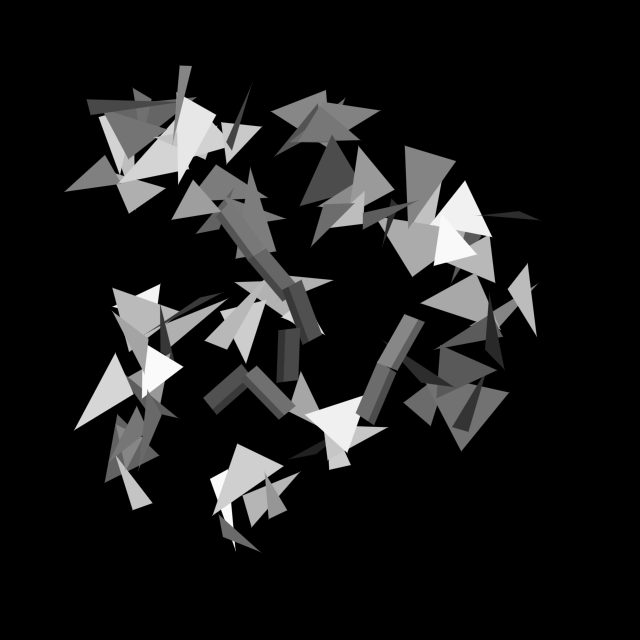
A WebGL 2 fragment shader for this background:

```glsl
#version 300 es
precision highp float;
// Grey paper-like shards drift in loose clumps over black, forming a broken ring.
// Each clump scatters hashed triangles on a golden-angle spiral; slender ones
// look edge-on and dark. Folded ribbons link the clumps near the centre.

uniform vec2 u_resolution;
out vec4 fragColor;

const int CLUMPS = 16;
const int SHARDS_PER_CLUMP = 5;
const int RIBBONS = 8;
const float CLUMP_RADIUS = 0.062;
const float SHARD_MIN = 0.048;
const float SHARD_MAX = 0.084;
const float TONE_SPREAD = 0.5;
const float RIBBON_HALF_WIDTH = 0.017;
const float GOLDEN_ANGLE = 2.39996;
const float TAU = 6.28319;

// Clump centre (xy) and mean tone (z)
const vec3 CLUMP[CLUMPS] = vec3[](
    vec3(0.195, 0.735, 0.65), vec3(0.250, 0.815, 0.62),
    vec3(0.322, 0.800, 0.72), vec3(0.340, 0.685, 0.55),
    vec3(0.465, 0.830, 0.32), vec3(0.525, 0.715, 0.52),
    vec3(0.655, 0.665, 0.70), vec3(0.755, 0.630, 0.82),
    vec3(0.765, 0.520, 0.55), vec3(0.250, 0.525, 0.82),
    vec3(0.430, 0.525, 0.65), vec3(0.215, 0.410, 0.82),
    vec3(0.220, 0.275, 0.52), vec3(0.370, 0.220, 0.82),
    vec3(0.490, 0.320, 0.68), vec3(0.690, 0.370, 0.38));

// Ribbon ends: start (xy), end (zw)
const vec4 RIBBON[RIBBONS] = vec4[](
    vec4(0.349, 0.674, 0.401, 0.603), vec4(0.401, 0.603, 0.456, 0.538),
    vec4(0.456, 0.555, 0.488, 0.469), vec4(0.452, 0.486, 0.449, 0.404),
    vec4(0.328, 0.365, 0.388, 0.418), vec4(0.388, 0.418, 0.449, 0.355),
    vec4(0.570, 0.345, 0.605, 0.427), vec4(0.605, 0.427, 0.648, 0.503));

float hash(float n, float salt) {
    return fract(sin(n * 12.9898 + salt * 78.233) * 43758.5453);
}

mat2 rotation(float angle) {
    float c = cos(angle), s = sin(angle);
    return mat2(c, s, -s, c);
}

// Signed distance to the line a-b, positive on its left
float leftOf(vec2 p, vec2 a, vec2 b) {
    vec2 along = normalize(b - a);
    return along.x * (p.y - a.y) - along.y * (p.x - a.x);
}

// Positive inside a counterclockwise triangle
float triangle(vec2 p, vec2 a, vec2 b, vec2 c) {
    return min(leftOf(p, a, b), min(leftOf(p, b, c), leftOf(p, c, a)));
}

vec2 onEllipse(float angle, float squash) {
    return vec2(cos(angle), squash * sin(angle));
}

float coverage(float inside, float pixel) {
    return smoothstep(-0.5 * pixel, 0.5 * pixel, inside);
}

// Draw one hashed shard of a clump over the shade below
float drawShard(float shade, vec2 p, vec3 clump, int index, float id, float pixel) {
    float spiral = float(index) * GOLDEN_ANGLE + TAU * hash(id, 1.0);
    float reach = CLUMP_RADIUS * sqrt((float(index) + 0.5) / float(SHARDS_PER_CLUMP));
    vec2 centre = clump.xy + reach * vec2(cos(spiral), sin(spiral));

    float size = mix(SHARD_MIN, SHARD_MAX, hash(id, 2.0));
    float squash = mix(0.1, 0.85, hash(id, 3.0));
    vec2 q = (p - centre) * rotation(TAU * hash(id, 4.0)) / size;
    vec2 a = onEllipse(0.0, squash);
    vec2 b = onEllipse(TAU / 3.0 + hash(id, 5.0) - 0.5, squash);
    vec2 c = onEllipse(TAU / 1.5 + hash(id, 6.0) - 0.5, squash);
    float inside = triangle(q, a, b, c) * size;

    float facing = mix(0.25, 1.0, smoothstep(0.12, 0.4, squash));
    float tone = clump.z + TONE_SPREAD * (hash(id, 7.0) - 0.45);
    return mix(shade, clamp(tone * facing, 0.08, 0.98), coverage(inside, pixel));
}

// Draw a ribbon creased lengthwise, with one side darker
float drawRibbon(float shade, vec2 p, vec4 ends, float id, float pixel) {
    float halfLength = 0.5 * distance(ends.xy, ends.zw);
    vec2 along = normalize(ends.zw - ends.xy);
    vec2 q = p - 0.5 * (ends.xy + ends.zw);
    q = vec2(dot(q, along), dot(q, vec2(-along.y, along.x)));
    float slant = 0.4 * (hash(id, 8.0) - 0.5) * q.y;
    float inside = min(halfLength - abs(q.x + slant), RIBBON_HALF_WIDTH - abs(q.y));
    float tone = mix(0.28, 0.62, hash(id, 9.0));
    tone *= mix(0.7, 1.0, coverage(q.y + 0.35 * RIBBON_HALF_WIDTH, pixel));
    return mix(shade, tone, coverage(inside, pixel));
}

void main() {
    float side = min(u_resolution.x, u_resolution.y);
    vec2 p = (gl_FragCoord.xy - 0.5 * u_resolution) / side + 0.5;
    float pixel = 1.5 / side;
    float shade = 0.0;

    for (int i = 0; i < CLUMPS; i++)
        for (int j = 0; j < SHARDS_PER_CLUMP; j++)
            shade = drawShard(shade, p, CLUMP[i], j, float(i * SHARDS_PER_CLUMP + j), pixel);

    for (int i = 0; i < RIBBONS; i++)
        shade = drawRibbon(shade, p, RIBBON[i], float(i), pixel);

    fragColor = vec4(vec3(shade), 1.0);
}
```
